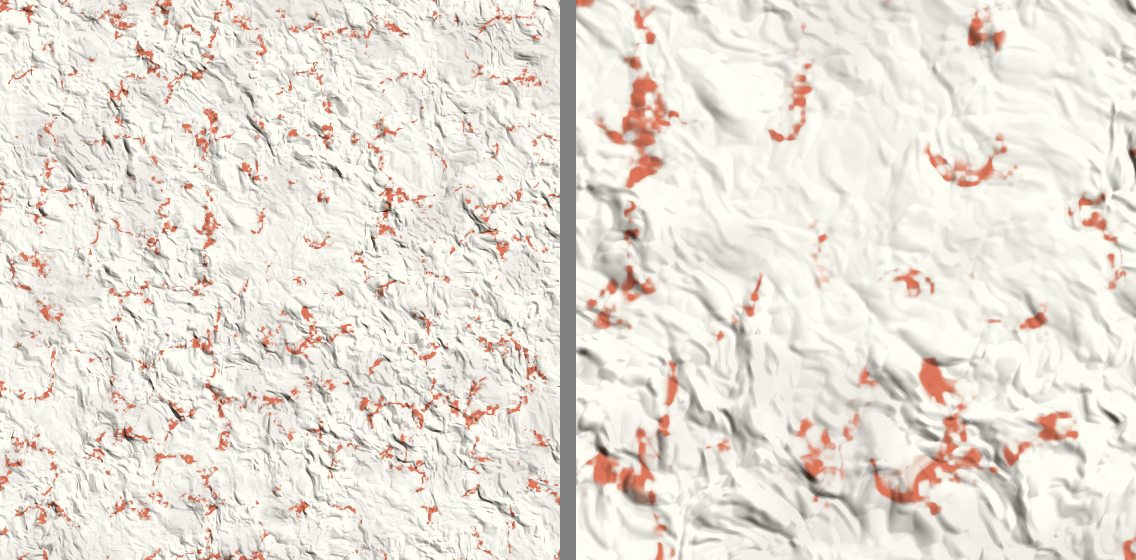
Left: the whole. Right: its middle third, enlarged.
Give the GLSL for this texture, as a WebGL 1 fragment shader.

```glsl
precision highp float;
uniform vec2 u_resolution;

const vec3 CHALK = vec3(1.0, 0.995, 0.96);
const vec3 SHADOW = vec3(0.27, 0.26, 0.24);
const vec3 LILAC = vec3(0.91, 0.89, 0.875);
const vec3 RUST = vec3(0.86, 0.39, 0.27);
const vec3 STAIN = vec3(0.74, 0.64, 0.57);
const vec2 LIGHT = vec2(0.76, 0.65);

float hash(vec2 p) {
  return fract(sin(dot(p, vec2(127.1, 311.7))) * 43758.5);
}

vec2 hash2(vec2 p) {
  return vec2(hash(p), hash(p + 57.3));
}

float noise(vec2 p) {
  vec2 cell = floor(p);
  vec2 f = fract(p);
  f = f * f * f * (f * (f * 6.0 - 15.0) + 10.0);
  float low = mix(hash(cell), hash(cell + vec2(1.0, 0.0)), f.x);
  float high = mix(hash(cell + vec2(0.0, 1.0)), hash(cell + 1.0), f.x);
  return mix(low, high, f.y);
}

vec2 warp(vec2 p, float frequency, float amount) {
  vec2 q = p * frequency;
  return p + amount * (vec2(noise(q + 11.7), noise(q + 43.1)) - 0.5);
}

float fbm(vec2 p) {
  return 0.6 * noise(p) + 0.4 * noise(p * 2.1 + 7.7);
}

// Folded plaster: creased octaves, stretched along the falling diagonal
float plasterHeight(vec2 p) {
  p = warp(warp(p, 18.0, 0.025), 60.0, 0.01);
  vec2 q = vec2(dot(p, vec2(LIGHT.y, -LIGHT.x)) * 0.75, dot(p, LIGHT));
  mat2 turn = mat2(0.88, 0.47, -0.47, 0.88);
  float height = 0.0;
  float frequency = 36.0;
  float weight = 0.85;
  for (int i = 0; i < 4; i++) {
    float n = noise(q * frequency + 19.3 * float(i));
    float crease = abs(2.0 * n - 1.0);
    height += weight * mix(n, crease, 0.4) / frequency;
    q = turn * q;
    frequency *= 1.75;
    weight *= 0.98;
  }
  return height;
}

float slopeToLight(vec2 p) {
  vec2 stepVec = LIGHT * 0.0015;
  return (plasterHeight(p - stepVec) - plasterHeight(p + stepVec)) / 0.003;
}

// Gap between the two nearest cell centres: zero on the cell borders
float borderDistance(vec2 p) {
  vec2 cell = floor(p);
  float nearest = 8.0;
  float second = 8.0;
  for (int y = -1; y <= 1; y++) {
    for (int x = -1; x <= 1; x++) {
      vec2 site = cell + vec2(float(x), float(y));
      float d = length(site + 0.1 + 0.8 * hash2(site) - p);
      second = min(second, max(nearest, d));
      nearest = min(nearest, d);
    }
  }
  return second - nearest;
}

void main() {
  vec2 p = gl_FragCoord.xy / min(u_resolution.x, u_resolution.y);

  // Broken rust veins along ragged cell borders
  float border = borderDistance(warp(warp(p, 30.0, 0.03), 105.0, 0.017) * 10.5);
  float presence = fbm(p * 23.0 + 31.0);
  float ragged = fbm(p * 135.0 + 5.0) - 0.5;
  float veinWidth = min(0.025 + 0.26 * (presence - 0.5) + 0.4 * ragged, 0.13);
  float gate = smoothstep(0.4, 0.5, presence);
  float vein = gate * smoothstep(-0.02, 0.09, veinWidth - border);
  float stain = gate * smoothstep(-0.12, 0.05, veinWidth - border);

  // Relief, with smooth trowelled patches and rougher crevices
  float patches = fbm(p * 10.0 + 3.0);
  float roughness = mix(0.4, 1.25, smoothstep(0.32, 0.6, patches));
  roughness += 0.5 * smoothstep(0.3, 0.0, border) * smoothstep(0.45, 0.65, presence);
  float slope = slopeToLight(p) * roughness;
  float shade = clamp(0.045 - 0.28 * slope, 0.0, 1.0);

  // Base tint, shadows, then rust
  float lilac = smoothstep(0.5, 0.72, fbm(p * 12.0 + 71.0));
  vec3 color = mix(CHALK, LILAC, 0.55 * lilac);
  color = mix(color, STAIN, 0.3 * stain);
  color = mix(color, SHADOW, shade);
  color *= 1.0 + 0.025 * (noise(p * 170.0) - 0.5);
  vec3 rust = RUST * (1.0 - 0.75 * shade);
  color = mix(color, rust, 0.85 * vein);
  gl_FragColor = vec4(color, 1.0);
}
```
